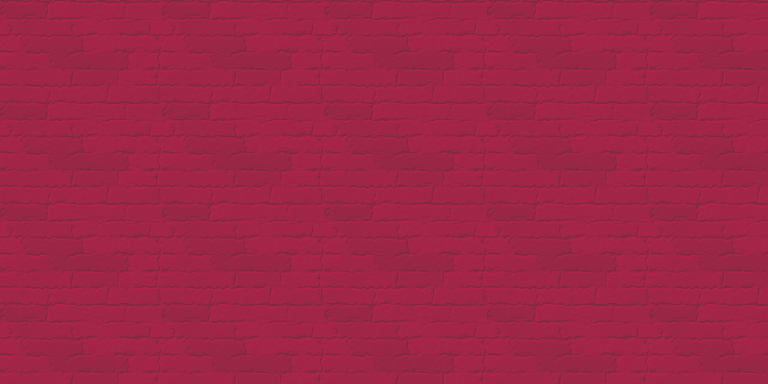
Give the GLSL for this texture, as a Shadertoy shader.

```glsl
const vec2 TILE = vec2(0.4235, 0.263);   // repeat size in canvas heights

// Positions of the upright joints in each of the six courses
const vec3 JOINTS[6] = vec3[6](
    vec3(0.02, 0.30, 0.78), vec3(0.07, 0.45, 0.93), vec3(0.14, 0.51, 0.98),
    vec3(0.31, 0.80, 0.98), vec3(0.44, 0.73, 0.96), vec3(0.30, 0.66, 0.98));

// Darkness of the middle brick in each course
const float DARK[6] = float[6](0.20, 0.06, 0.20, 0.22, 0.14, 0.0);

float hash(vec2 p) {
    vec3 a = fract(vec3(p.xyx) * 0.1031);
    a += dot(a, a.yzx + 33.33);
    return fract((a.x + a.y) * a.z);
}

// Value noise that wraps after "period" cells
float noise(vec2 q, vec2 period) {
    vec2 p = q * period, i = floor(p), f = fract(p);
    f = f * f * (3.0 - 2.0 * f);
    vec2 a = mod(i, period), b = mod(i + 1.0, period);
    return mix(mix(hash(a), hash(vec2(b.x, a.y)), f.x),
               mix(hash(vec2(a.x, b.y)), hash(b), f.x), f.y);
}

// Returns painted surface height and the darkness of the brick
vec2 wall(vec2 q) {
    // Uneven hand-laid edges
    vec2 w = q;
    w.x += 0.030 * (noise(q, vec2(13, 11)) - 0.5) + 0.018 * (noise(q, vec2(43, 27)) - 0.5);
    w.y += 0.018 * (noise(q + 0.37, vec2(9, 9)) - 0.5) + 0.026 * (noise(q + 0.61, vec2(45, 27)) - 0.5);

    float course = mod(floor(w.y * 6.0), 6.0);
    vec3 joints = JOINTS[int(course)];
    float x = fract(w.x), y = fract(w.y * 6.0);
    vec3 gap = abs(fract(x - joints + 0.5) - 0.5) * TILE.x;
    float dx = min(gap.x, min(gap.y, gap.z));
    float dy = min(y, 1.0 - y) * TILE.y / 6.0;
    float middle = step(joints.x, x) * step(x, joints.y);

    // Joint depth varies, so that paint bridges it in places
    float edge = length(max(0.006 - vec2(dx, dy), 0.0));
    float depth = 0.25 + 0.85 * smoothstep(0.25, 0.75, noise(q + 0.2, vec2(15, 13)));
    float height = 1.0 - depth * smoothstep(0.0015, 0.005, edge);

    // Chips near the edges and grain over the whole face
    float nearEdge = 1.0 - smoothstep(0.004, 0.013, min(dx, dy));
    height -= 0.55 * nearEdge * smoothstep(0.58, 0.78, noise(q + 0.45, vec2(34, 26)));
    height += 0.16 * noise(q, vec2(58, 37)) + 0.14 * noise(q, vec2(100, 64));
    return vec2(height, middle * DARK[int(course)]);
}

void mainImage(out vec4 fragColor, in vec2 fragCoord) {
    vec2 p = fragCoord / iResolution.y;
    vec2 q = vec2(p.x, 0.995 - p.y) / TILE;

    // Relief lit from the upper left
    vec2 here = wall(q);
    vec2 toLight = vec2(-0.0020, -0.0032) / TILE;
    float relief = here.x - wall(q + toLight).x;

    // Brick tone, faint blotches and fine speckle
    float shade = 0.70 - here.y;
    shade += 0.16 * (noise(q, vec2(6, 5)) - 0.5);
    shade += 0.18 * (noise(q + 0.13, vec2(90, 58)) - 0.5);
    shade -= 0.12 * (1.0 - smoothstep(0.2, 0.7, here.x));
    shade += relief * (relief < 0.0 ? 1.15 : 0.5);

    vec3 shadowRed = vec3(0.53, 0.16, 0.26), lightRed = vec3(0.68, 0.14, 0.29);
    fragColor = vec4(mix(shadowRed, lightRed, clamp(shade, -0.25, 1.1)), 1.0);
}
```
